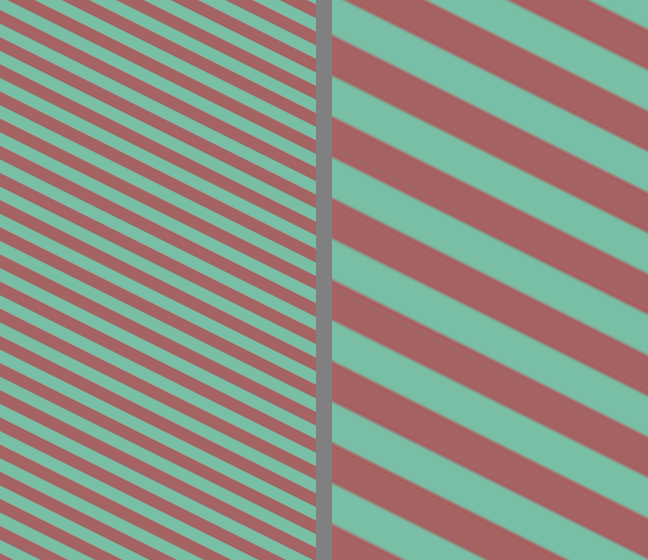
Left, the full canvas; right, a detail of the centre.
Give the GLSL for this pattern, as a Shadertoy shader.

```glsl
// Even diagonal stripes in muted red and sea green, falling to the right.
// Position is projected on the stripe normal, repeated with fract, and
// coloured by the signed distance to the nearest stripe edge.

const float STRIPES_PER_WIDTH = 13.0;   // periods along the normal
const float TILT = radians(26.5);       // fall below the horizontal
const float RED_SHARE = 0.5;            // part of each period that is red
const float EDGE_SOFTNESS = 0.035;      // half width, in periods
const float RIM_WIDTH = 0.025;          // in periods

const vec3 GREEN = vec3(0.475, 0.75, 0.65);
const vec3 RED = vec3(0.65, 0.39, 0.39);
const vec3 RIM_RED = vec3(0.66, 0.37, 0.38);

// Coordinate across the stripes, counted in periods.
float acrossStripes(vec2 p, float angle, float frequency) {
    return dot(p, vec2(sin(angle), cos(angle))) * frequency;
}

// Signed distance to a stripe centred on each integer; negative inside.
float stripeDistance(float t, float share) {
    return abs(fract(t + 0.5) - 0.5) - 0.5 * share;
}

// Smooth coverage of the region where distance is negative.
float coverage(float distance, float softness) {
    return 1.0 - smoothstep(-softness, softness, distance);
}

void mainImage(out vec4 fragColor, in vec2 fragCoord) {
    vec2 p = fragCoord / iResolution.x;
    float pixel = STRIPES_PER_WIDTH / iResolution.x;
    float softness = max(EDGE_SOFTNESS, 0.75 * pixel);

    float t = acrossStripes(p, TILT, STRIPES_PER_WIDTH);
    float d = stripeDistance(t, RED_SHARE);

    // Slightly richer red just inside each edge
    float core = coverage(d + softness + RIM_WIDTH, 0.25 * softness);
    vec3 stripe = mix(RIM_RED, RED, core);

    fragColor = vec4(mix(GREEN, stripe, coverage(d, softness)), 1.0);
}
```
